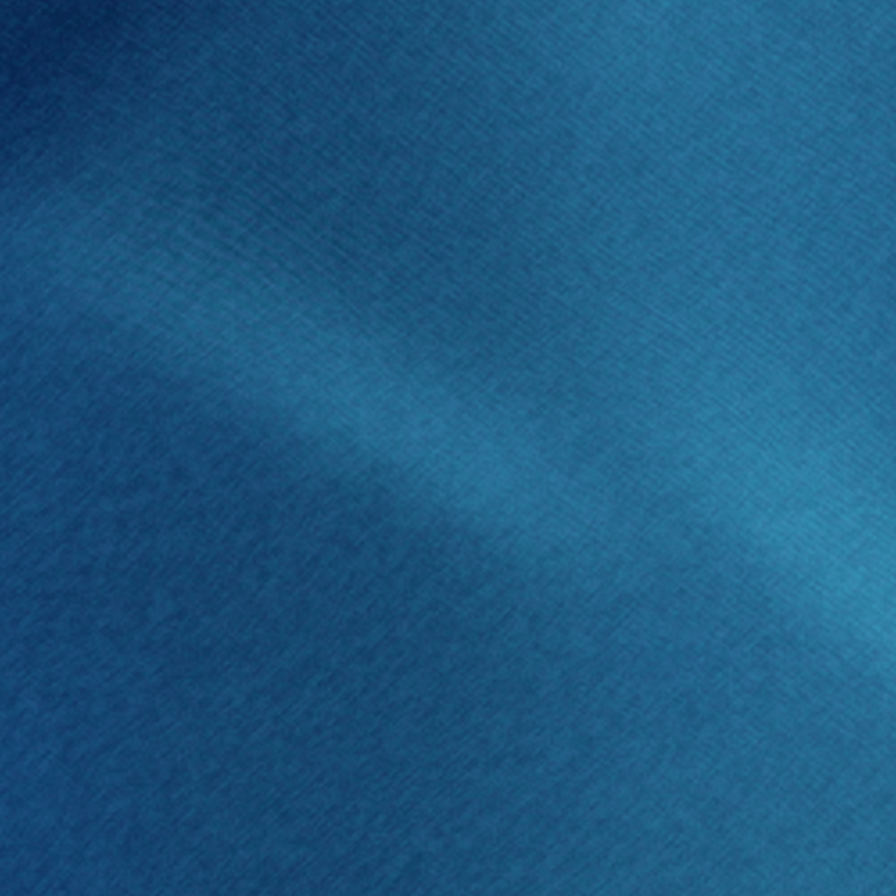
A WebGL 1 fragment shader for this texture:

```glsl
precision highp float;
uniform vec2 u_resolution;

const vec3 DEEP_BLUE = vec3(0.05, 0.20, 0.36);
const vec3 LIT_BLUE = vec3(0.18, 0.49, 0.64);
const vec3 VIOLET_SHIFT = vec3(-0.008, -0.010, 0.022);
const vec3 MOIRE_TINT = vec3(0.030, -0.012, 0.010);

float hash(vec2 p) {
  vec3 q = fract(p.xyx * 0.1031);
  q += dot(q, q.yzx + 33.33);
  return fract((q.x + q.y) * q.z);
}

float noise(vec2 p) {
  vec2 cell = floor(p);
  vec2 f = fract(p);
  f = f * f * (3.0 - 2.0 * f);
  float low = mix(hash(cell), hash(cell + vec2(1.0, 0.0)), f.x);
  float high = mix(hash(cell + vec2(0.0, 1.0)), hash(cell + 1.0), f.x);
  return mix(low, high, f.y);
}

float softClouds(vec2 p) {
  float sum = 0.0;
  float weight = 0.5;
  for (int i = 0; i < 3; i++) {
    sum += weight * (noise(p) - 0.5);
    p = p * 2.03 + 7.1;
    weight *= 0.5;
  }
  return sum;
}

// Coordinates along and across a direction
vec2 turn(vec2 p, float angle) {
  float c = cos(angle);
  float s = sin(angle);
  return vec2(c * p.x + s * p.y, c * p.y - s * p.x);
}

// Rounded crest with separate falloffs below and above
float crest(float height, float below, float above) {
  float d = height / (height < 0.0 ? below : above);
  return exp(-d * d);
}

// Broad light and shade of the draped cloth
float drape(vec2 p) {
  vec2 q = p + 0.04 * vec2(softClouds(p * 3.0), softClouds(p * 3.0 + 19.0));
  float tone = 0.26 + 0.46 * smoothstep(0.25, 0.95, q.x + 0.1 * (q.y - 0.5));

  float mainFold = crest(q.y - 0.74 + 0.48 * q.x, 0.085, 0.11);
  float mainReach = mix(0.20, 0.42, smoothstep(0.05, 0.4, q.x));
  tone += mainFold * mainReach * (1.0 - smoothstep(0.48, 0.85, q.x));

  float sideFold = crest(q.y - 0.47 + 0.85 * (q.x - 0.8), 0.085, 0.20);
  tone += 0.36 * sideFold * smoothstep(0.55, 0.95, q.x);

  vec2 glow = (q - vec2(0.70, 1.0)) / vec2(0.14, 0.18);
  tone += 0.14 * exp(-dot(glow, glow));
  tone -= 0.36 * smoothstep(-0.14, 0.18, q.y - 0.74 - 1.2 * q.x);
  return tone + 0.09 * softClouds(p * 6.0 + 3.0);
}

// Short broken threads lying along one direction
float threads(vec2 p, float angle, vec2 density) {
  return noise(turn(p, angle) * density + 300.0) - 0.5;
}

// Regular ribs, broken up by noise along their length
float ribs(vec2 p, float angle, float count) {
  vec2 q = turn(p, angle);
  float wander = 2.0 * noise(q * vec2(30.0, 60.0) + 90.0);
  return 0.5 * sin(6.2832 * count * q.y + wander);
}

void main() {
  vec2 uv = gl_FragCoord.xy / u_resolution;
  vec2 cloth = uv + 0.035 * vec2(noise(uv * 4.0), noise(uv * 4.0 + 31.0));

  // Weave: rising streaks at lower left, falling ribs at upper right
  float upperRight = smoothstep(0.5, 1.4, uv.x + uv.y);
  float rising = threads(cloth, 0.75, vec2(60.0, 230.0));
  float falling = threads(cloth, -0.6, vec2(85.0, 230.0));
  float grain = noise(uv * 250.0 + 50.0) - 0.5;
  float weave = mix(0.19, 0.13, upperRight) * rising;
  weave += mix(0.08, 0.13, upperRight) * falling + 0.14 * grain;
  weave += 0.07 * upperRight * ribs(cloth, -0.6, 105.0);

  // Wavy interference at upper left
  vec2 away = (uv - vec2(0.27, 0.72)) / vec2(0.20, 0.15);
  float moireArea = exp(-dot(away, away));
  float moire = ribs(cloth + 0.02 * softClouds(uv * 9.0), -0.5, 68.0);
  weave += 0.08 * moireArea * moire;

  float tone = clamp(drape(uv) + weave, -0.15, 1.2);
  vec3 color = mix(DEEP_BLUE, LIT_BLUE, tone);

  // Slight hue drift
  float violet = 1.0 - smoothstep(0.0, 0.45, uv.x + 0.25 * uv.y);
  color += VIOLET_SHIFT * (0.6 * violet + 0.6 * softClouds(uv * 4.0 + 60.0));
  float speck = noise(uv * vec2(130.0, 170.0) + 17.0) - 0.5;
  color += MOIRE_TINT * (moireArea * moire + 0.9 * speck);
  gl_FragColor = vec4(color, 1.0);
}
```
